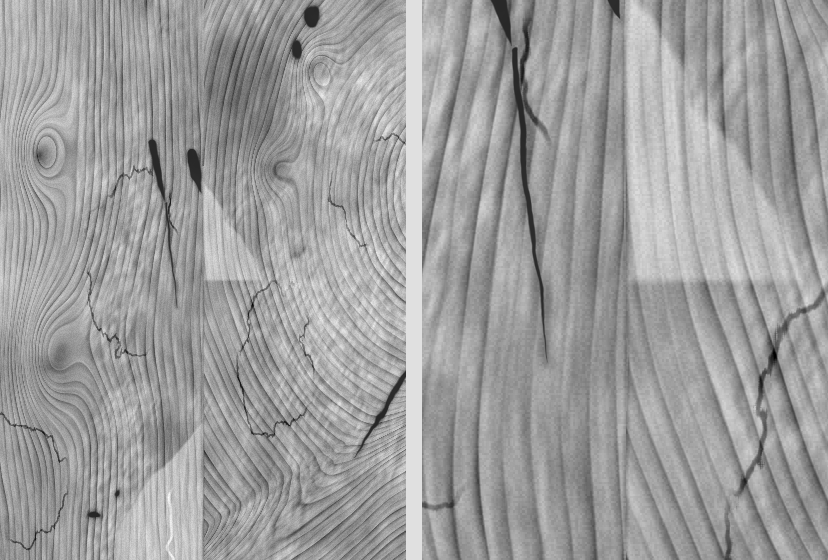
Left: the whole. Right: its middle third, enlarged.
Give the GLSL for this texture, as a Shadertoy shader.

```glsl
// Two weathered grey planks meeting at a seam: ring lines follow a grain field
// bent by knots and a large arc, overlaid with fibres, stains, pale worn patches,
// holes and cracks. Everything is value noise plus distance functions.

float hash(vec2 p) {
    vec3 q = fract(vec3(p.xyx) * 0.1031);
    q += dot(q, q.yzx + 33.33);
    return fract((q.x + q.y) * q.z);
}

float noise(vec2 p) {
    vec2 i = floor(p), f = p - i;
    f = f * f * (3.0 - 2.0 * f);
    return mix(mix(hash(i), hash(i + vec2(1, 0)), f.x),
               mix(hash(i + vec2(0, 1)), hash(i + vec2(1, 1)), f.x), f.y);
}

float fbm(vec2 p) {
    float sum = 0.0, amp = 0.5;
    for (int i = 0; i < 5; i++) {
        sum += amp * noise(p);
        p = mat2(1.6, 1.2, -1.2, 1.6) * p + 7.3;
        amp *= 0.5;
    }
    return sum;
}

float blob(vec2 p, vec2 center, vec2 radius) {
    vec2 d = (p - center) / radius;
    return exp(-dot(d, d));
}

float ellipse(vec2 p, vec2 center, vec2 radius) {
    return (length((p - center) / radius) - 1.0) * min(radius.x, radius.y);
}

// Sliver from a to b, widest near a and pointed at b
float sliver(vec2 p, vec2 a, vec2 b, float width) {
    vec2 d = b - a;
    float h = clamp(dot(p - a, d) / dot(d, d), 0.0, 1.0);
    return length(p - a - d * h) - width * (1.0 - h) * (0.6 + 1.2 * h);
}

// Grain coordinates: x across the rings, y along the fibres
vec2 grainField(vec2 p, float rightBoard) {
    vec2 warp = vec2(noise(p * vec2(7, 4)), noise(p * vec2(16, 9) + 5.0)) - 0.5;
    vec2 left = vec2(p.x + 0.04 * blob(p, vec2(0.18, 0.40), vec2(0.12, 0.13)), p.y);
    left.x += 0.085 * blob(p, vec2(0.072, 0.729), vec2(0.042, 0.075));
    left.x += 0.095 * blob(p, vec2(0.085, 0.36), vec2(0.055, 0.105));

    vec2 q = (p - vec2(0.80, 0.66)) * vec2(1.0, 0.72);
    vec2 arc = vec2(-length(q), atan(q.y, -q.x) * 0.4);
    arc.x += 0.065 * blob(p, vec2(0.564, 0.879), vec2(0.034, 0.05));
    arc.x += 0.05 * blob(p, vec2(0.488, 0.698), vec2(0.035, 0.045));
    vec2 diagonal = vec2(dot(p, vec2(-0.6, 0.8)) - 0.18, dot(p, vec2(0.8, 0.6)));
    float below = smoothstep(0.02, 0.16, 0.27 + 0.7 * (p.x - 0.632) - p.y);
    vec2 g = mix(left, mix(arc, diagonal, below), rightBoard);
    g.x += 0.022 * warp.x + 0.006 * warp.y;
    return g;
}

void mainImage(out vec4 fragColor, in vec2 fragCoord) {
    vec2 p = fragCoord / iResolution.y;
    float px = 1.0 / iResolution.y;
    float seam = 0.362 + 0.003 * (noise(vec2(p.y * 9.0, 2.0)) - 0.5);
    float rightBoard = step(seam, p.x);
    float cloud = fbm(p * vec2(9, 6) + 3.0);
    float rough = fbm(p * vec2(38, 22));
    vec2 ragged = p + 0.035 * (vec2(cloud, rough) - 0.48);
    vec2 g = grainField(p, rightBoard);

    // Broad tone: pale outer sides, darker weathered areas
    float tone = 0.66 + 0.28 * (cloud - 0.48);
    tone -= 0.13 * blob(ragged, vec2(0.45, 0.82), vec2(0.11, 0.20));
    tone -= 0.08 * blob(ragged, vec2(0.24, 0.25), vec2(0.10, 0.14));
    tone -= 0.09 * blob(ragged, vec2(0.46, 0.10), vec2(0.17, 0.14));
    tone -= 0.08 * blob(ragged, vec2(0.05, 0.06), vec2(0.12, 0.13));
    tone += 0.06 * blob(p, vec2(0.64, 0.62), vec2(0.12, 0.22));

    // Pale worn patches on either side of the seam
    float upper = min(min(p.x - seam, p.y - 0.498), 0.375 + 0.62 * (0.66 - ragged.y) - ragged.x);
    float lower = min(seam - p.x, ragged.x - 0.21 - 0.15 * p.y - 1.9 * p.y * p.y);
    float pale = smoothstep(-0.002, 0.005, max(upper, lower));
    tone = mix(tone, 0.775, 0.85 * pale);

    // Annual rings: slow darkening, sharp return, varied line strength
    float t = g.x * 78.0 + 0.35 * noise(g * vec2(90, 12));
    float s = fract(t);
    float ring = s * s * s * (1.0 - smoothstep(0.86, 1.0, s)) * (0.4 + 0.9 * hash(vec2(floor(t), 3)));
    ring *= 1.0 - smoothstep(0.35, 0.9, fwidth(t));
    tone -= ring * mix(0.30, 0.17, pale) * (0.55 + 0.9 * noise(p * 11.0)) - 0.025;

    // Fibres along the grain, and slanted saw fuzz
    float fibre = noise(g * vec2(270, 24)) + 0.6 * noise(g * vec2(520, 70)) - 0.8;
    float fuzz = noise(mat2(0.9, 0.4, -0.4, 0.9) * p * vec2(210, 75));
    float worn = smoothstep(0.38, 0.62, cloud) * (1.0 - pale) * smoothstep(0.10, 0.2, p.x);
    tone += 0.11 * fibre + 0.17 * worn * (fuzz - 0.5);
    tone += 0.18 * (rough - 0.48) * (1.0 - pale) * smoothstep(0.08, 0.22, p.x);
    tone += 0.06 * (hash(floor(p * 700.0)) - 0.5);

    // Stains with thin, broken dark outlines
    vec2 w = p + 0.07 * (vec2(fbm(p * vec2(26, 13)), fbm(p * vec2(30, 12) + 9.0)) - 0.48);
    float stain = min(ellipse(w, vec2(0.245, 0.53), vec2(0.085, 0.17)),
                      ellipse(w, vec2(0.49, 0.36), vec2(0.068, 0.13)));
    stain = min(stain, ellipse(w, vec2(0.03, 0.14), vec2(0.10, 0.11)));
    stain = min(stain, ellipse(w, vec2(0.70, 0.66), vec2(0.11, 0.10)));
    float edge = abs(stain) / (fwidth(stain) * iResolution.y + 0.2);
    float broken = smoothstep(0.36, 0.54, noise(p * 13.0 + 4.0)) * (1.0 - pale);
    tone -= 0.30 * broken * (1.0 - smoothstep(0.0004, 0.0018, edge));
    tone -= 0.03 * smoothstep(0.006, -0.006, stain) * (1.0 - pale);

    // Knot hearts, seam shadow and pale drips
    tone -= 0.34 * blob(ragged, vec2(0.072, 0.727), vec2(0.011, 0.016));
    tone -= 0.16 * blob(ragged, vec2(0.085, 0.35), vec2(0.026, 0.02));
    tone -= 0.18 * blob(ragged, vec2(0.564, 0.879), vec2(0.012, 0.019));
    tone -= 0.15 * blob(ragged, vec2(0.488, 0.698), vec2(0.022, 0.022));
    tone -= 0.28 * blob(ragged, vec2(0.537, 0.55), vec2(0.014, 0.010));
    tone -= 0.14 * smoothstep(0.003, 0.0, abs(p.x - seam)) * smoothstep(0.68, 0.62, p.y);
    float drip = abs(p.x - 0.303 - 0.014 * (noise(vec2(p.y * 45.0, 1)) - 0.5));
    tone += 0.17 * smoothstep(0.004, 0.001, drip) * smoothstep(0.14, 0.11, p.y);

    // Holes and cracks
    vec2 c = p + 0.009 * (vec2(rough, noise(p * 70.0)) - 0.5);
    float gap = min(ellipse(c, vec2(0.556, 0.971), vec2(0.014, 0.021)),
                    ellipse(c, vec2(0.531, 0.911), vec2(0.009, 0.017)));
    gap = min(gap, sliver(c, vec2(0.272, 0.742), vec2(0.294, 0.638), 0.010));
    gap = min(gap, sliver(c, vec2(0.342, 0.724), vec2(0.360, 0.658), 0.015));
    gap = min(gap, sliver(c, vec2(0.296, 0.635), vec2(0.318, 0.45), 0.0025));
    gap = min(gap, sliver(c, vec2(0.735, 0.345), vec2(0.632, 0.186), 0.007));
    gap = min(gap, ellipse(c, vec2(0.167, 0.08), vec2(0.010, 0.007)));
    gap = min(gap, ellipse(c, vec2(0.209, 0.119), vec2(0.004)));
    tone -= 0.12 * smoothstep(0.008, 0.0, gap);
    tone = mix(tone, 0.13 + 0.06 * rough, smoothstep(px, -px, gap));
    fragColor = vec4(vec3(clamp(tone, 0.0, 1.0)), 1.0);
}
```
